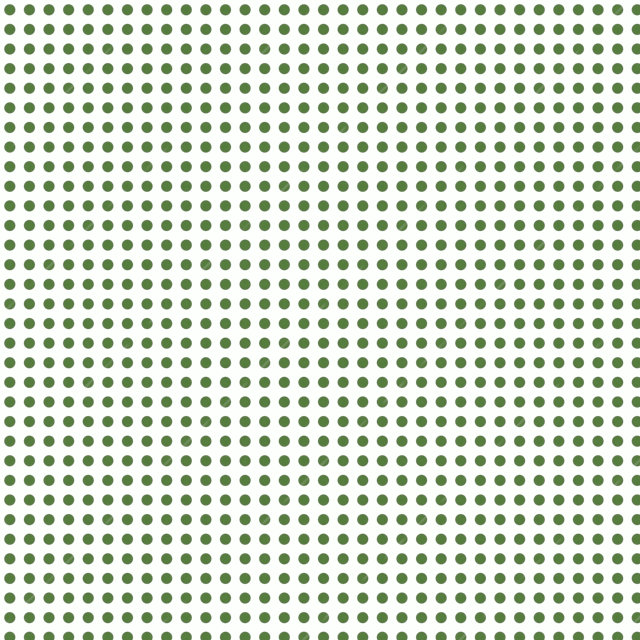
This pattern is drawn by a WebGL 1 fragment shader. Its source:

```glsl
precision highp float;
// Grid of small green dots on near-white, with faint worn diagonal scratches.

uniform vec2 u_resolution;

vec2 hashGradient(vec2 cell) {
  float angle = 6.2832 * fract(sin(dot(cell, vec2(127.1, 311.7))) * 4375.85);
  return vec2(cos(angle), sin(angle));
}

float gradientNoise(vec2 p) {
  vec2 i = floor(p);
  vec2 f = p - i;
  vec2 w = f * f * (3.0 - 2.0 * f);
  vec2 x = vec2(1.0, 0.0);
  float low = mix(dot(hashGradient(i), f), dot(hashGradient(i + x), f - x), w.x);
  float high = mix(dot(hashGradient(i + x.yx), f - x.yx),
                   dot(hashGradient(i + 1.0), f - 1.0), w.x);
  return mix(low, high, w.y);
}

void main() {
  // Cell units measured from the top left; the last row and column are cropped.
  vec2 uv = gl_FragCoord.xy / u_resolution;
  vec2 grid = vec2(uv.x, 1.0 - uv.y) * 32.64;
  float pixel = 32.64 / min(u_resolution.x, u_resolution.y);
  float radius = length(fract(grid) - 0.5);
  float dotMask = 1.0 - smoothstep(-0.8 * pixel, 0.8 * pixel, radius - 0.283);

  // Slightly greyer rim and soft mottling inside the dots.
  vec3 green = mix(vec3(0.335, 0.49, 0.24), vec3(0.365, 0.465, 0.295),
                   smoothstep(0.17, 0.28, radius));
  green += 0.018 * gradientNoise(grid * 5.0);

  // Broken hairline scratches along every eighth rising diagonal.
  float diagonal = mod(grid.x + grid.y + 3.9, 8.0) - 4.0;
  float hairline = 1.0 - smoothstep(0.03, 0.03 + 1.2 * pixel, abs(diagonal) * 0.7071);
  float wear = smoothstep(-0.15, 0.3, gradientNoise(grid * 0.9 + 17.3));
  green = mix(green, vec3(0.59, 0.65, 0.54), 0.4 * hairline * wear);

  gl_FragColor = vec4(mix(vec3(0.994, 1.0, 0.994), green, dotMask), 1.0);
}
```
